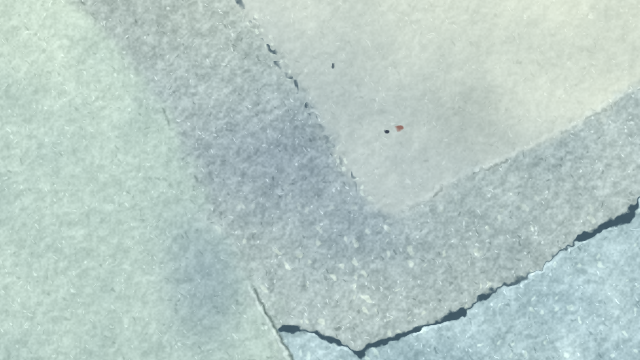
This texture is drawn by a Shadertoy shader. Its source:

```glsl
// Weathered concrete slabs divided by worn joints and a dark, jagged crack.

vec2 hash2(vec2 p) {
    vec3 q = fract(p.xyx * vec3(0.1031, 0.1030, 0.0973));
    q += dot(q, q.yzx + 33.33);
    return fract((q.xx + q.yz) * q.zy);
}

float noise(vec2 p) {
    vec2 i = floor(p), f = fract(p);
    f = f * f * (3.0 - 2.0 * f);
    return mix(mix(hash2(i).x, hash2(i + vec2(1, 0)).x, f.x),
               mix(hash2(i + vec2(0, 1)).x, hash2(i + vec2(1, 1)).x, f.x), f.y);
}

// Layered noise centered on zero
float fbm(vec2 p) {
    float sum = -0.48, amp = 0.5;
    for (int i = 0; i < 5; i++) {
        sum += amp * noise(p);
        p = mat2(1.6, 1.2, -1.2, 1.6) * p + 7.3;
        amp *= 0.5;
    }
    return sum;
}

// Signed distance to an open polyline, positive on its left side
float pathDistance(vec2 p, vec2 v[9]) {
    float best = 9.0, side = 1.0;
    for (int i = 0; i < 8; i++) {
        vec2 e = v[i + 1] - v[i], w = p - v[i];
        float d = length(w - e * clamp(dot(w, e) / dot(e, e), 0.0, 1.0));
        if (d < best) {
            best = d;
            side = sign(e.x * w.y - e.y * w.x);
        }
    }
    return best * side;
}

// One inside the given radius, with an edge of the given softness
float within(float d, float radius, float soft) {
    return 1.0 - smoothstep(radius - soft, radius + soft, d);
}

float blob(vec2 p, vec2 center, vec2 size) {
    vec2 d = (p - center) / size;
    return exp(-dot(d, d));
}

// Irregular specks, at most one per grid cell
float specks(vec2 p, float scale, float density) {
    vec2 cell = floor(p * scale), r = hash2(cell), s = hash2(cell + 91.7);
    vec2 d = fract(p * scale) - 0.3 - 0.4 * r;
    d.x += d.y * (s.x - 0.5) * 1.6;
    return within(length(d * vec2(1.0, 0.8)), 0.08 + 0.2 * s.x, 0.06 + scale / iResolution.y * 0.6) * step(s.y, density);
}

void mainImage(out vec4 fragColor, in vec2 fragCoord) {
    vec2 p = fragCoord / iResolution.y;
    float px = 1.0 / iResolution.y;
    vec2 q = p + 0.024 * vec2(fbm(p * 28.0), fbm(p * 28.0 + 40.0))
               + 0.008 * vec2(noise(p * 85.0) - 0.5, noise(p * 85.0 + 30.0) - 0.5);

    // Joints between the slabs
    float left = pathDistance(mix(p, q, 0.6), vec2[9](vec2(0.18, 1.05), vec2(0.33, 0.865), vec2(0.428, 0.734),
        vec2(0.49, 0.62), vec2(0.532, 0.537), vec2(0.60, 0.38), vec2(0.70, 0.21), vec2(0.76, 0.1), vec2(0.84, -0.05)));
    float corner = pathDistance(q, vec2[9](vec2(0.63, 1.05), vec2(0.752, 0.861), vec2(0.833, 0.745),
        vec2(0.914, 0.606), vec2(1.019, 0.444), vec2(1.088, 0.387), vec2(1.25, 0.49), vec2(1.505, 0.602), vec2(1.82, 0.77)));
    float crack = pathDistance(q, vec2[9](vec2(0.787, 0.086), vec2(0.88, 0.079), vec2(0.995, 0.023),
        vec2(1.273, 0.125), vec2(1.366, 0.19), vec2(1.505, 0.255), vec2(1.597, 0.329), vec2(1.74, 0.394), vec2(1.79, 0.46)));

    // Slab masks and their broad tones
    float wear = fbm(p * 13.0 + 20.0);
    float inLeft = within(left + 0.12 * wear, 0.0, 0.045);
    float inUpper = smoothstep(-0.025, 0.03, corner + 0.07 * wear);
    float inLower = within(crack, 0.0, 0.008) * smoothstep(-0.005, 0.01, left);
    vec3 strip = mix(vec3(0.69, 0.76, 0.755), vec3(0.71, 0.77, 0.745), smoothstep(0.7, 1.0, p.y));
    strip -= vec3(0.085, 0.085, 0.05) * blob(p, vec2(0.78, 0.56), vec2(0.24, 0.17));
    strip -= vec3(0.06, 0.055, 0.03) * blob(p, vec2(1.0, 0.38), vec2(0.18, 0.14));
    vec3 leftTone = mix(vec3(0.735, 0.825, 0.79), vec3(0.815, 0.89, 0.83), smoothstep(0.45, 1.05, p.y - 0.3 * p.x));
    leftTone -= vec3(0.10, 0.10, 0.055) * blob(p, vec2(0.57, 0.24), vec2(0.13, 0.2));
    vec3 upperTone = mix(vec3(0.72, 0.78, 0.78), vec3(0.85, 0.89, 0.83), smoothstep(0.95, 2.05, p.x * 0.6 + p.y * 1.1 - 0.05));
    upperTone -= 0.05 * blob(p, vec2(1.3, 0.68), vec2(0.12, 0.1));
    vec3 lowerTone = vec3(0.685, 0.79, 0.81) + 0.16 * fbm(p * 10.0 + 3.0);
    vec3 col = mix(strip, leftTone, inLeft);
    col = mix(mix(col, upperTone, inUpper), lowerTone, inLower);

    // Stains, grain and side-lit relief
    float rough = mix(1.0, 0.4, inUpper) * mix(1.0, 0.7, inLeft);
    col += fbm(p * 7.0) * vec3(0.11, 0.10, 0.08);
    col += fbm(p * 45.0 + 9.0) * 0.17 * rough;
    col += (noise(q * 80.0) - noise(q * 80.0 + vec2(-0.4, 0.5))) * 0.09 * rough;
    col += (noise(p * 170.0) - 0.5) * 0.08 * rough;

    // Exposed stones, pits and glints
    float stony = (1.0 - inUpper) * (1.0 - inLeft) * (1.0 - smoothstep(0.25, 0.6, p.y));
    col += vec3(0.13, 0.13, 0.10) * specks(q, 32.0, 0.2) * stony;
    col -= 0.10 * specks(q + 3.1, 62.0, 0.08) * rough;
    col += 0.15 * specks(q + 5.7, 85.0, 0.07) * rough;

    // Left joint: faint above, sharp and dark near the bottom
    float lowEnd = 1.0 - smoothstep(0.19, 0.22, p.y);
    float flecks = smoothstep(0.5, 0.7, noise(p * 30.0)) * step(0.45, p.y);
    col -= within(abs(left), 0.003, 0.002 + px) * (0.15 * flecks + 0.28 * lowEnd);
    col += 0.09 * lowEnd * within(abs(left + 0.009), 0.004, 0.003);

    // Broken upper joint with small dark gaps and pale chips
    float steep = smoothstep(0.42, 0.46, p.y) * (1.0 - smoothstep(1.02, 1.07, p.x));
    float gaps = smoothstep(0.5, 0.62, noise(p * 62.0 + 2.0)) * (0.35 + 0.65 * smoothstep(0.3, 0.6, noise(p * 13.0)));
    float joint = within(abs(corner + 0.012 * (noise(p * 45.0) - 0.5)), 0.005, 0.002 + px);
    col += vec3(0.10, 0.11, 0.09) * steep * specks(q + 1.3, 44.0, 0.6) * within(abs(corner), 0.018, 0.01);
    col = mix(col, vec3(0.30, 0.38, 0.42), 0.85 * steep * gaps * joint);
    float shallow = smoothstep(1.06, 1.12, p.x);
    col -= 0.12 * shallow * gaps * joint;
    col += 0.04 * shallow * within(abs(corner - 0.009), 0.007, 0.005);

    // Deep crack, pinched and swollen in turn, with a broken bright lip
    float thin = blob(p, vec2(1.48, 0.25), vec2(0.08, 0.07));
    float width = (0.002 + 0.009 * smoothstep(0.3, 0.75, noise(p * 26.0 + 4.0))) * (1.0 - 0.8 * thin);
    col += 0.14 * within(abs(crack + width + 0.005), 0.005, 0.003) * max(thin, smoothstep(0.45, 0.75, noise(p * 23.0)));
    col -= 0.06 * within(abs(crack), width + 0.004, 0.006);
    col = mix(col, vec3(0.22, 0.31, 0.36), 0.9 * within(abs(crack), width, px * 1.3) * (1.0 - 0.5 * thin));

    // Loose grit
    col = mix(col, vec3(0.24, 0.28, 0.33), within(length(q - vec2(1.079, 0.637)), 0.006, px));
    col = mix(col, vec3(0.58, 0.44, 0.41), within(length(q - vec2(1.113, 0.641)), 0.008, px * 1.5));
    col = mix(col, vec3(0.36, 0.42, 0.45), within(length(q - vec2(0.926, 0.813)), 0.004, px));

    fragColor = vec4(clamp(col, 0.0, 1.0), 1.0);
}
```
